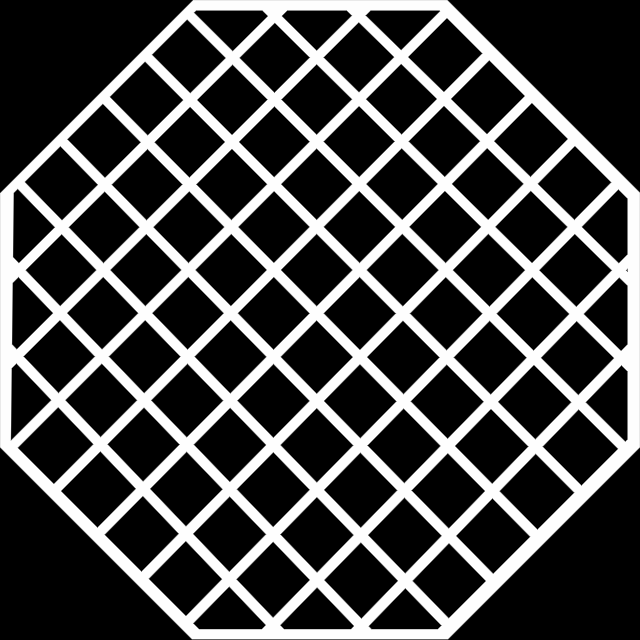
Reproduce this pattern procedurally as a Shadertoy shader.

```glsl
// White diagonal lattice inside an outlined octagon on black, with a slight perspective taper.

const float DIAGONAL = 0.70710678;      // turns a diagonal coordinate into a distance
const float BAR_HALF_WIDTH = 0.0079;
const float LAST_BAR = 4.0;             // bars run from -4 to 4 in each direction
const vec2 LATTICE_CENTRE = vec2(0.4948, 0.5104);
const vec3 BACKGROUND = vec3(0.0);
const vec3 PAINT = vec3(0.995);

// Signed distance to an octagon given by bounds on x, y, x - y and x + y - 1.
float octagon(vec2 p, vec4 low, vec4 high) {
    vec4 axes = vec4(p, p.x - p.y, p.x + p.y - 1.0);
    vec4 d = max(low - axes, axes - high) * vec2(1.0, DIAGONAL).xxyy;
    return max(max(d.x, d.y), max(d.z, d.w));
}

// Bar index along one diagonal; the spacing drifts along and across the bars.
float barIndex(float along, float across, float skew, vec3 spacing) {
    return (along - skew * across) * dot(spacing, vec3(1.0, along, across));
}

// Signed distance to the nearest bar of one family.
float bars(float index, float density, float halfWidth) {
    float nearest = clamp(round(index), -LAST_BAR, LAST_BAR);
    return abs(index - nearest) / density * DIAGONAL - halfWidth;
}

float lattice(vec2 p, float halfWidth) {
    float a = p.x - p.y;
    float b = -p.x - p.y;
    vec3 rising = vec3(7.388, -0.26, -0.13);
    vec3 falling = vec3(7.404, -0.13, -0.23);
    float risingBars = bars(barIndex(a, b, 0.005, rising), rising.x, halfWidth);
    float fallingBars = bars(barIndex(b, a, 0.006, falling), falling.x, halfWidth);
    return min(risingBars, fallingBars);
}

float coverage(float d, float pixel) {
    return clamp(0.5 - d / pixel, 0.0, 1.0);
}

void mainImage(out vec4 fragColor, in vec2 fragCoord) {
    float size = min(iResolution.x, iResolution.y);
    vec2 p = (fragCoord - 0.5 * iResolution.xy) / size + 0.5;
    float pixel = 1.2 / size;

    // Frame: outer outline minus a slightly uneven opening
    float outline = octagon(p, vec4(0.0, 0.001, -0.698, -0.699), vec4(1.0, 1.0, 0.699, 0.699));
    float leftEdge = 0.0135 + 0.0115 * p.y;
    float opening = octagon(p, vec4(leftEdge, 0.017, -0.677, -0.672), vec4(0.9805, 0.9835, 0.667, 0.670));

    // Bars show through the opening, the frame everywhere else inside the outline
    float grid = lattice(p - LATTICE_CENTRE, BAR_HALF_WIDTH);
    float shape = max(outline, min(grid, -opening));

    fragColor = vec4(mix(BACKGROUND, PAINT, coverage(shape, pixel)), 1.0);
}
```
